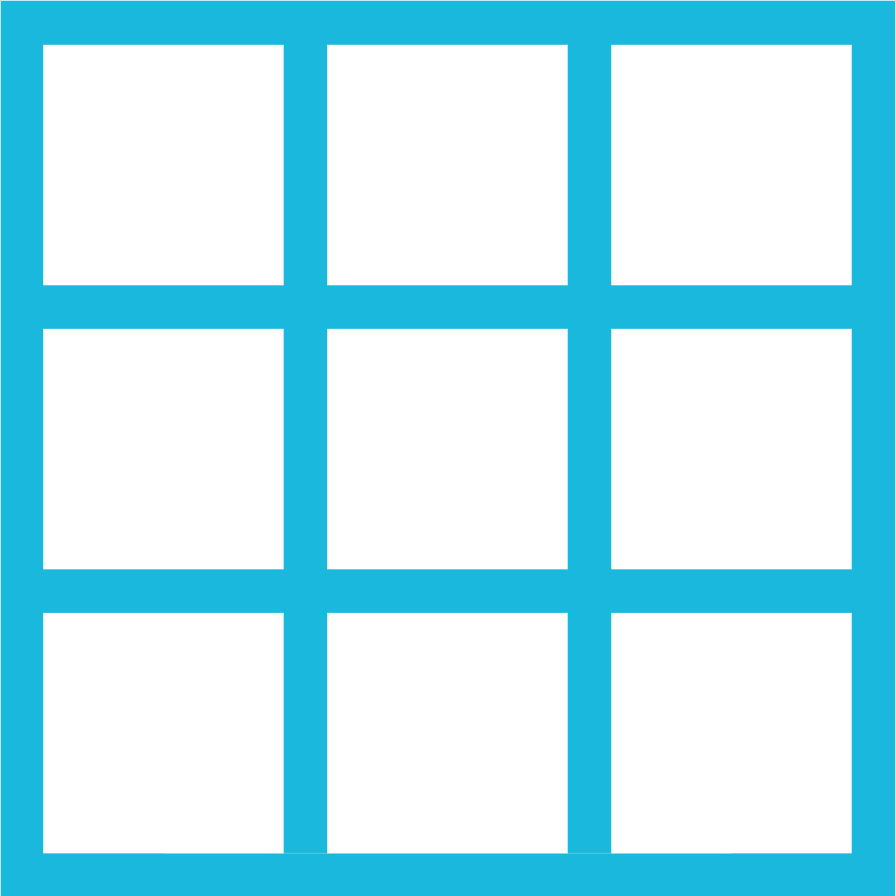
This pattern is drawn by a Shadertoy shader. Its source:

```glsl
// A flat cyan lattice with three by three square white panes.
// One box distance is repeated by rounding to the nearest pane; hairline
// seams mark the outer rim and the joints above the bottom rail.

const vec3 CYAN = vec3(0.105, 0.72, 0.87);
const vec3 WHITE = vec3(1.0);

const float PITCH = 0.317;        // spacing of pane centres
const float PANE_HALF = 0.1342;   // half the side of a pane
const vec2 CENTER = vec2(0.4994, 0.4988);
const float RIM = 0.0008;         // pale margin around the lattice
const float SEAM_WIDTH = 0.0012;
const float SEAM_STRENGTH = 0.22;

float boxDistance(vec2 p, vec2 halfSize) {
    vec2 d = abs(p) - halfSize;
    return length(max(d, 0.0)) + min(max(d.x, d.y), 0.0);
}

// Antialiased coverage of the region where the distance is negative
float coverage(float dist, float pixel) {
    return clamp(0.5 - dist / pixel, 0.0, 1.0);
}

// Coverage of a thin band, kept even when narrower than a pixel
float hairline(float offset, float width, float pixel) {
    return coverage(offset - 0.5 * width, pixel)
         - coverage(offset + 0.5 * width, pixel);
}

// Distance to the nearest pane of a grid reaching one cell each way
float paneDistance(vec2 p, float pitch, float halfSide) {
    vec2 cell = clamp(round(p / pitch), -1.0, 1.0);
    return boxDistance(p - pitch * cell, vec2(halfSide));
}

void mainImage(out vec4 fragColor, in vec2 fragCoord) {
    vec2 uv = fragCoord / iResolution.xy;
    float pixel = 1.0 / min(iResolution.x, iResolution.y);
    vec2 p = uv - CENTER;

    // Lattice and its pale outer rim, open along the bottom
    vec3 color = CYAN;
    float rimDistance = min(min(uv.x, 1.0 - uv.x), 1.0 - uv.y) - RIM;
    color = mix(color, WHITE, coverage(rimDistance, pixel));

    // Joints where the two inner uprights meet the bottom rail
    float railTop = -PITCH - PANE_HALF;
    float innerSpan = coverage(abs(p.x) - PITCH, pixel);
    float seam = hairline(p.y - railTop, SEAM_WIDTH, pixel) * innerSpan;
    color = mix(color, WHITE, SEAM_STRENGTH * seam);

    // Panes
    float panes = coverage(paneDistance(p, PITCH, PANE_HALF), pixel);
    color = mix(color, WHITE, panes);

    fragColor = vec4(color, 1.0);
}
```
